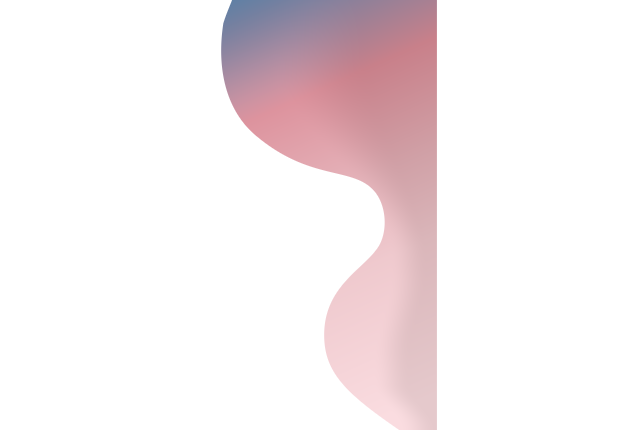
A WebGL 1 fragment shader for this background:

```glsl
precision highp float;
// A tall wavy ribbon on white: its left side is a chain of cubic curves, its
// right side a straight cut. A slanted blue-rose-pink gradient fills it, and
// a soft pale glow follows the wavy side.

uniform vec2 u_resolution;

const float ART_HEIGHT = 516.0;   // design units from top to bottom
const float ART_WIDTH = 768.0;
const float RIGHT_EDGE = 524.3;
const float SLANT = 0.45;         // tilt of the colour bands

const vec3 WHITE = vec3(1.0);
const vec3 BLUE = vec3(0.36, 0.50, 0.65);
const vec3 ROSE = vec3(0.785, 0.502, 0.541);
const vec3 DUSTY_PINK = vec3(0.816, 0.627, 0.651);
const vec3 PALE_PINK = vec3(0.855, 0.714, 0.729);
const vec3 BLUSH = vec3(0.898, 0.788, 0.800);
const vec3 GLOW = vec3(0.082, 0.075, 0.078);

vec2 bezier(vec2 a, vec2 b, vec2 c, vec2 d, float t) {
  float u = 1.0 - t;
  return u * u * u * a + 3.0 * u * u * t * b + 3.0 * u * t * t * c + t * t * t * d;
}

vec2 bezierTangent(vec2 a, vec2 b, vec2 c, vec2 d, float t) {
  float u = 1.0 - t;
  return u * u * (b - a) + 2.0 * u * t * (c - b) + t * t * (d - c);
}

// Approximate signed distance to a curve that always descends; positive right.
float curveDistance(vec2 p, vec2 a, vec2 b, vec2 c, vec2 d) {
  float low = 0.0;
  float high = 1.0;
  for (int i = 0; i < 16; i++) {
    float middle = 0.5 * (low + high);
    if (bezier(a, b, c, d, middle).y < p.y) low = middle;
    else high = middle;
  }
  float t = 0.5 * (low + high);
  vec2 tangent = normalize(bezierTangent(a, b, c, d, t));
  return (p.x - bezier(a, b, c, d, t).x) * tangent.y;
}

// The wavy side, from the top knot to the bottom one.
float wavyDistance(vec2 p) {
  vec2 shoulder = vec2(268.0, 28.0);
  vec2 belly = vec2(305.0, 161.0);
  vec2 neck = vec2(447.0, 227.0);
  vec2 hollow = vec2(452.0, 299.0);
  vec2 hip = vec2(389.0, 402.0);
  if (p.y < shoulder.y)
    return curveDistance(p, vec2(278.5, 0.0), vec2(275.0, 9.0), vec2(271.0, 18.0), shoulder);
  if (p.y < belly.y)
    return curveDistance(p, shoulder, vec2(260.0, 80.0), vec2(270.0, 130.0), belly);
  if (p.y < neck.y)
    return curveDistance(p, belly, vec2(370.0, 217.0), vec2(420.0, 200.0), neck);
  if (p.y < hollow.y)
    return curveDistance(p, neck, vec2(465.0, 245.0), vec2(466.0, 281.0), hollow);
  if (p.y < hip.y)
    return curveDistance(p, hollow, vec2(434.0, 324.0), vec2(389.0, 345.0), hip);
  return curveDistance(p, hip, vec2(389.0, 447.0), vec2(415.0, 472.0), vec2(479.0, ART_HEIGHT));
}

// Slanted bands running from blue at the upper left to blush at the bottom.
vec3 bandColor(float s) {
  vec3 color = mix(BLUE, ROSE, clamp(s / 161.0, 0.0, 1.0));
  color = mix(color, DUSTY_PINK, clamp((s - 161.0) / 131.0, 0.0, 1.0));
  color = mix(color, PALE_PINK, clamp((s - 292.0) / 108.0, 0.0, 1.0));
  return mix(color, BLUSH, clamp((s - 400.0) / 190.0, 0.0, 1.0));
}

// Strength of the pale light to the left of a soft, bending fold.
float glowAmount(vec2 p, float s) {
  float fold = mix(385.0, 490.0, smoothstep(70.0, 310.0, p.y));
  fold -= 20.0 * smoothstep(330.0, 430.0, p.y);
  fold += 32.0 * smoothstep(460.0, 516.0, p.y);
  float blur = mix(58.0, 22.0, smoothstep(90.0, 290.0, p.y));
  float lit = 1.0 - smoothstep(fold - blur, fold + blur, p.x);
  return lit * smoothstep(20.0, 150.0, s);
}

float coverage(float signedDistance, float pixel) {
  return clamp(signedDistance / pixel + 0.5, 0.0, 1.0);
}

void main() {
  // Art space is centred, with y running down from the top.
  float pixel = ART_HEIGHT / u_resolution.y;
  vec2 p = vec2(gl_FragCoord.x - 0.5 * u_resolution.x, u_resolution.y - gl_FragCoord.y) * pixel;
  p.x += 0.5 * ART_WIDTH;

  // Ribbon colour
  float s = p.y + SLANT * (p.x - 265.0);
  vec3 ribbon = bandColor(s) + GLOW * glowAmount(p, s);

  // Ribbon shape
  float mask = coverage(wavyDistance(p), pixel) * coverage(RIGHT_EDGE - p.x, pixel);
  gl_FragColor = vec4(mix(WHITE, ribbon, mask), 1.0);
}
```
